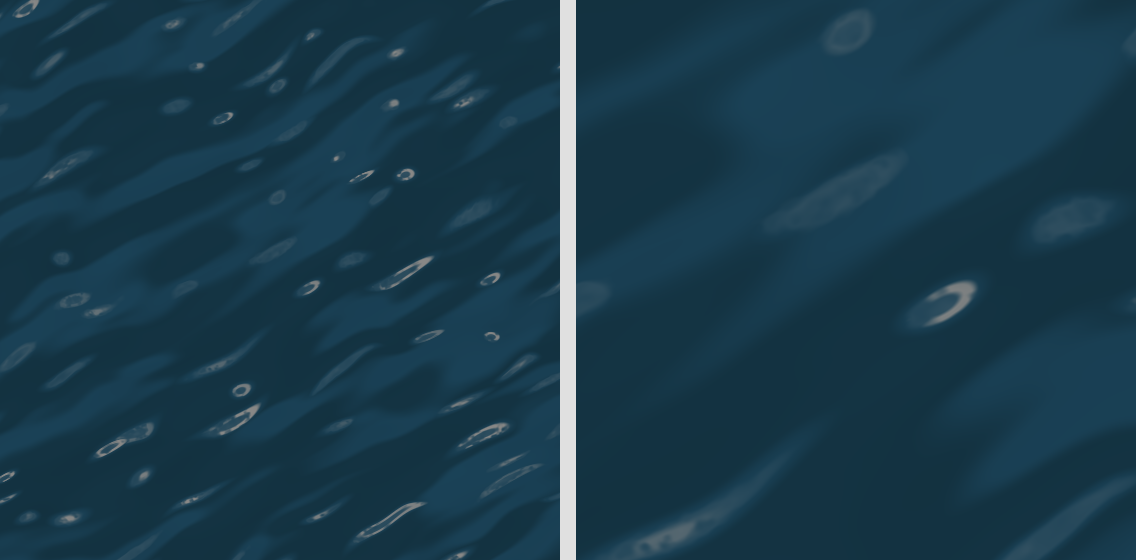
Left: the whole. Right: its middle third, enlarged.
Reproduce this texture procedurally as a Shadertoy shader.

```glsl
// Dark teal sea with slanted soft swell streaks and small broken foam caps.

const float WIND_ANGLE = 0.50;
const vec3 DEEP_WATER = vec3(0.076, 0.198, 0.256);
const vec3 SWELL_BLUE = vec3(0.100, 0.250, 0.330);
const vec3 MIST_BLUE = vec3(0.230, 0.340, 0.400);
const vec3 FOAM_PALE = vec3(0.600, 0.575, 0.555);

float hash(vec2 p) {
    return fract(sin(dot(p, vec2(127.1, 311.7))) * 43758.5453);
}

float noise(vec2 p) {
    vec2 cell = floor(p);
    vec2 f = fract(p);
    f = f * f * (3.0 - 2.0 * f);
    float low = mix(hash(cell), hash(cell + vec2(1.0, 0.0)), f.x);
    float high = mix(hash(cell + vec2(0.0, 1.0)), hash(cell + 1.0), f.x);
    return mix(low, high, f.y);
}

// Turns the canvas so that x runs along the streaks.
vec2 alongWind(vec2 p, float angle) {
    vec2 dir = vec2(cos(angle), sin(angle));
    return vec2(dot(p, dir), dot(p, vec2(-dir.y, dir.x)));
}

// Bends straight streaks into wavy ones.
vec2 warp(vec2 p, float amount) {
    float broad = noise(p * vec2(4.0, 5.0)) - 0.5;
    float small = noise(p * vec2(13.0, 16.0) + 31.0) - 0.5;
    return p + amount * vec2(small, broad + 0.35 * small);
}

float swellStreaks(vec2 p) {
    float n = 0.65 * noise(p * vec2(4.5, 22.0) + 7.0);
    n += 0.35 * noise(p * vec2(10.0, 43.0) + 19.0);
    return smoothstep(0.48, 0.69, n);
}

// One cap: x = surrounding swell, y = misty body, z = pale crest.
vec3 foamCap(vec2 d, vec2 size, float seed, float grain) {
    d.y -= (seed - 0.5) * 5.0 * d.x * d.x;
    float r = length(d / size);
    float halo = 1.0 - smoothstep(0.8, 1.6, r);
    float body = 1.0 - smoothstep(0.65, 1.05, r + 0.5 * (grain - 0.5));

    // Some caps are thin outlines, the others small solid cores.
    float rim = 1.0 - smoothstep(0.08, 0.34, abs(r - 0.72));
    float core = 1.0 - smoothstep(0.25, 0.75, length((d / size) - vec2(seed - 0.6, 0.0)));
    float crest = mix(rim, core, step(0.5, fract(seed * 7.3)));
    crest *= smoothstep(0.2, 0.65, grain + 0.25 * d.x / size.x);
    float strength = smoothstep(0.1, 0.8, fract(seed * 13.7));
    return vec3(halo, body * (0.3 + 0.7 * grain), crest * strength);
}

// Scatters caps over a jittered grid.
vec3 foamField(vec2 p, vec2 spacing, float density, float grain) {
    vec2 home = floor(p / spacing);
    vec3 foam = vec3(0.0);
    for (int j = -1; j <= 1; j++) {
        for (int i = -1; i <= 1; i++) {
            vec2 cell = home + vec2(i, j);
            vec2 jitter = vec2(hash(cell + 3.1), hash(cell + 8.7));
            vec2 center = (cell + 0.1 + 0.8 * jitter) * spacing;
            float grow = hash(cell + 15.3);
            vec2 size = vec2(mix(0.020, 0.075, grow * grow), mix(0.007, 0.013, hash(cell + 22.9)));
            float present = step(hash(cell + 41.5), density);
            foam = max(foam, present * foamCap(p - center, size, hash(cell + 57.2), grain));
        }
    }
    return foam;
}

void mainImage(out vec4 fragColor, in vec2 fragCoord) {
    vec2 uv = fragCoord / iResolution.y;
    vec2 p = warp(alongWind(uv, WIND_ANGLE) + 5.0, 0.055);

    float grain = 0.6 * noise(p * vec2(70.0, 130.0)) + 0.4 * noise(p * vec2(150.0, 210.0));
    vec3 foam = foamField(p, vec2(0.16, 0.07), 0.7, grain);

    // Water first, then mist, then the bright crests.
    float swell = max(swellStreaks(p), 0.9 * foam.x);
    vec3 color = mix(DEEP_WATER, SWELL_BLUE, swell);
    color *= 0.97 + 0.06 * noise(p * vec2(9.0, 30.0) + 63.0);
    color = mix(color, MIST_BLUE, 0.75 * foam.y);
    color = mix(color, FOAM_PALE, 0.85 * foam.z);
    fragColor = vec4(color, 1.0);
}
```
